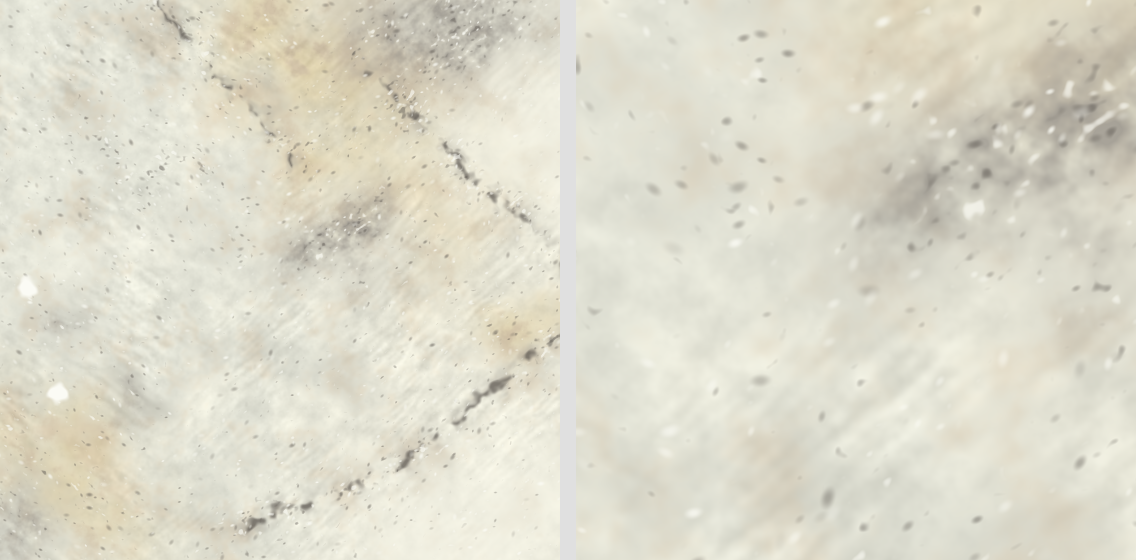
Left: the whole. Right: its middle third, enlarged.
A Shadertoy shader for this texture:

```glsl
// Weathered cream marble with ochre stains, grey smudges, broken dark veins and fine crumbs.
#define CREAM vec3(0.915, 0.910, 0.852)
#define COOL  vec3(0.892, 0.895, 0.845)
#define PALE  vec3(0.955, 0.950, 0.895)
#define OCHRE vec3(0.890, 0.835, 0.680)
#define TAN   vec3(0.765, 0.705, 0.610)
#define GREY  vec3(0.590, 0.575, 0.545)
#define DARK  vec3(0.370, 0.350, 0.325)
#define WHITE vec3(0.985, 0.985, 0.960)
#define MOTTLE 0.100
#define STREAK 0.055
#define GRAIN_SCALE 80.0
#define VEIN_WIDTH 0.010

vec2 hash2(vec2 cell) {
    uvec2 v = uvec2(ivec2(cell) + 8192) * 1664525u + 1013904223u;
    for (int i = 0; i < 2; i++) {
        v.x += v.y * 1664525u;
        v.y += v.x * 1664525u;
        v ^= v >> 16u;
    }
    return vec2(v & 65535u) / 65535.0;
}

// Gradient noise, roughly -1 to 1
float corner(vec2 cell, vec2 offset) {
    float a = 6.2832 * hash2(cell).x;
    return dot(vec2(cos(a), sin(a)), offset);
}

float noise(vec2 p) {
    vec2 i = floor(p), f = p - i, e = vec2(1, 0);
    vec2 u = f * f * f * (f * (f * 6.0 - 15.0) + 10.0);
    float low = mix(corner(i, f), corner(i + e, f - e), u.x);
    float high = mix(corner(i + e.yx, f - e.yx), corner(i + 1.0, f - 1.0), u.x);
    return 1.5 * mix(low, high, u.y);
}

float fbm(vec2 p) {
    float sum = 0.0, amp = 0.55;
    for (int i = 0; i < 4; i++) {
        sum += amp * noise(p);
        p = mat2(1.6, 1.2, -1.2, 1.6) * p + 7.3;
        amp *= 0.55;
    }
    return sum;
}

// Coordinates whose x axis points along the angle
vec2 turn(vec2 p, float angle) {
    float c = cos(angle), s = sin(angle);
    return vec2(c * p.x + s * p.y, c * p.y - s * p.x);
}

// Soft elliptical stain
float stain(vec2 p, float x, float y, float w, float h, float angle) {
    vec2 q = turn(p - vec2(x, y), angle) / vec2(w, h);
    return exp(-dot(q, q));
}

float segment(vec2 p, vec2 a, vec2 b) {
    vec2 d = b - a;
    return length(p - a - d * clamp(dot(p - a, d) / dot(d, d), 0.0, 1.0));
}

// Scattered soft oval chips; density is the chance that a cell holds one
float grains(vec2 p, float angle, float density, float seed) {
    vec2 q = p * GRAIN_SCALE + seed;
    float cover = 0.0;
    for (int i = 0; i < 9; i++) {
        vec2 cell = floor(q) + vec2(i % 3 - 1, i / 3 - 1);
        vec2 place = hash2(cell), kind = hash2(cell + 517.0);
        vec2 d = turn(q - cell - 0.2 - 0.6 * place, angle + 1.4 * (kind.x - 0.5));
        float size = mix(0.20, 0.48, kind.y * kind.y);
        float chip = 1.0 - smoothstep(0.1 * size, size, length(d * vec2(0.65, 1.1)));
        chip *= smoothstep(-0.04, 0.04, density - hash2(cell + 911.0).x);
        cover = max(cover, chip * (0.4 + 0.6 * place.x));
    }
    return cover;
}

void mainImage(out vec4 fragColor, in vec2 fragCoord) {
    vec2 uv = fragCoord / iResolution.xy;
    vec2 warp = vec2(fbm(uv * 5.0 + 3.0), fbm(uv * 5.0 + 40.0));
    vec2 p = uv + 0.12 * warp, s = uv + 0.012 * warp;
    float cloud = fbm(uv * 7.0 + 11.0), detail = fbm(uv * 28.0 + 60.0);

    // Streaks and crumbs climb to the right, but fall to the right in the upper left
    float fan = smoothstep(-0.1, 0.1, uv.x - 0.25 - 0.32 * uv.y + 0.1 * cloud);
    vec2 up = turn(s, 0.75), down = turn(s, -0.6);
    float streak = mix(noise(down * vec2(20, 70)), noise(up * vec2(17, 95)), fan);
    float crumb = mix(noise(down * vec2(55, 95)), noise(up * vec2(50, 105)), fan)
        + 0.5 * noise(uv * 130.0);

    // Broad colour regions
    float pale = stain(p, 0.96, 0.76, 0.18, 0.14, -0.7) + stain(p, 0.87, 0.05, 0.33, 0.14, 0.45)
        + 0.6 * stain(p, 0.17, 0.55, 0.15, 0.04, 0.3);
    float ochre = stain(p, 0.58, 0.84, 0.30, 0.12, -0.85) + stain(p, 0.13, 0.14, 0.20, 0.09, -0.6)
        + 0.8 * stain(p, 0.95, 0.44, 0.08, 0.06, 0.6);
    float smudge = 0.75 * stain(p, 0.81, 0.97, 0.18, 0.08, 0.3)
        + 0.9 * stain(p, 0.62, 0.58, 0.075, 0.06, 0.3)
        + 0.55 * stain(p, 0.11, 0.43, 0.07, 0.04, -0.4)
        + 0.6 * stain(p, 0.19, 0.26, 0.05, 0.035, 0.0)
        + 0.6 * stain(p, 0.00, 0.05, 0.10, 0.10, 0.0);
    float calm = 1.0 - 0.75 * clamp(pale, 0.0, 1.0);
    float rust = ochre * smoothstep(-0.1, 0.5, cloud + 0.6 * detail)
        + 0.5 * stain(p, 0.72, 0.92, 0.14, 0.08, -0.5);
    float warm = smoothstep(-0.1, 0.7, fbm(uv * 9.0 + 25.0) + 0.6 * detail) * calm;
    vec3 col = mix(CREAM, COOL, 1.0 - smoothstep(0.25, 0.75, uv.x + 0.4 * cloud));
    col = mix(col, PALE, clamp(pale * (1.0 + 0.5 * cloud), 0.0, 1.0));
    col = mix(col, OCHRE, clamp(ochre * (0.9 + 0.7 * cloud), 0.0, 0.9));
    col = mix(col, TAN, clamp(0.75 * rust + 0.45 * warm, 0.0, 0.85));
    col = mix(col, GREY, clamp(smudge * (0.65 + 0.9 * detail + 0.3 * crumb), 0.0, 0.85));
    col *= 1.0 + MOTTLE * (0.6 * cloud + 0.8 * detail) * calm;
    float patchy = smoothstep(-0.35, 0.45, fbm(uv * 6.0 + 90.0)) * calm;
    col += STREAK * patchy * (streak + 0.6 * crumb);

    // Broken veins with crumbling edges
    vec2 v = uv + 0.03 * warp + 0.009 * vec2(noise(uv * 45.0), noise(uv * 45.0 + 20.0));
    vec2 bend = vec2(0.70, 0.15);
    float vein = segment(v, vec2(0.66, 0.87), vec2(1.02, 0.52));
    vein = min(vein, segment(v, vec2(0.44, 0.06), bend));
    vein = min(vein, segment(v, bend, vec2(1.02, 0.42)));
    vein = min(vein, segment(v, vec2(0.25, 1.02), vec2(0.53, 0.71)) + 0.003);
    float breaks = smoothstep(-0.3, 0.6, noise(uv * 24.0 + 5.0) + 0.6 * noise(uv * 70.0));
    col = mix(col, GREY, 0.35 * exp(-vein * vein / 0.0005) * breaks);
    col = mix(col, DARK, 0.7 * breaks * (1.0 - smoothstep(0.1, 1.0, vein / VEIN_WIDTH)));

    // Crumbs and grains gather along veins, smudges and one crumbled band
    float band = segment(p, vec2(0.10, 0.77), vec2(0.46, 0.62));
    float crowd = exp(-band * band / 0.002) + exp(-vein * vein / 0.001) + smudge + 0.4 * ochre;
    crowd = min(crowd, 1.1) * smoothstep(-0.4, 0.4, noise(uv * 13.0 + 70.0));
    float edge = 0.72 - 0.45 * crowd;
    float angle = mix(-0.6, 0.75, fan);
    col = mix(col, DARK, 0.5 * calm * smoothstep(edge, edge + 0.6, crumb));
    col = mix(col, WHITE, 0.65 * smoothstep(edge, edge + 0.5, -crumb));
    col = mix(col, DARK, 0.5 * grains(uv, angle, 0.05 * calm + 0.2 * crowd, 0.0));
    col = mix(col, WHITE, 0.8 * grains(uv, angle, 0.05 + 0.15 * crowd, 300.5));

    // Two bare white chips
    float bare = min(length(s - vec2(0.045, 0.49)), length(s - vec2(0.105, 0.295)));
    bare += 0.005 * noise(uv * 60.0);
    col = mix(col, WHITE, 1.0 - smoothstep(0.012, 0.021, bare));
    fragColor = vec4(clamp(col, 0.0, 1.0), 1.0);
}
```
